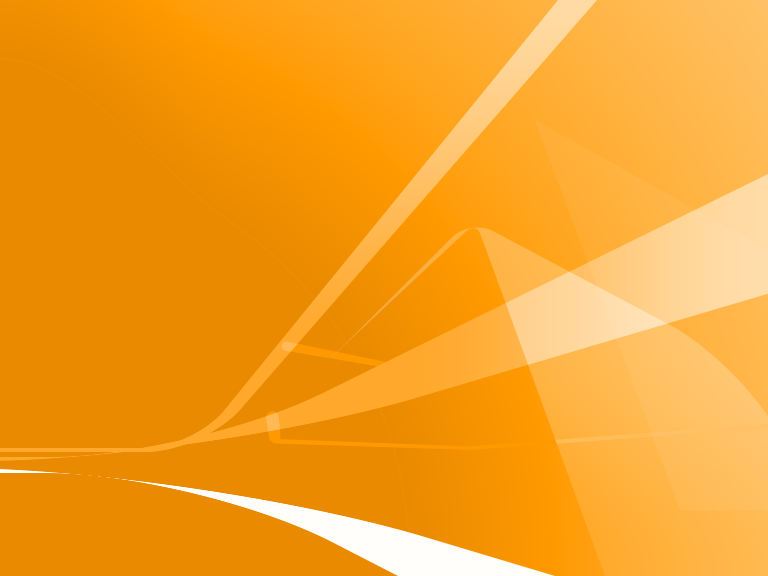
This background is drawn by a Shadertoy shader. Its source:

```glsl
// Orange abstract: three level lines bend and fan out into widening beams,
// over a round glow and a translucent panel with rounded corners.
// Every shape is a signed distance made of half-planes with rounded joins.

const vec3 DARK = vec3(0.912, 0.540, 0.0);
const vec3 ORANGE = vec3(1.0, 0.600, 0.0);
const vec3 BEAM_NEAR = vec3(1.0, 0.660, 0.17);
const vec3 BEAM_FAR = vec3(1.0, 0.860, 0.65);
const vec3 WHITE = vec3(1.0, 0.995, 0.985);

const vec2 GLOW_CENTER = vec2(0.0, 0.028);
const float GLOW_INNER = 0.71;    // end of the dark core
const float GLOW_RIM = 0.965;     // most saturated ring
const float GLOW_OUTER = 1.65;    // palest corner
const float GLOW_PALE = 0.40;
const float PANEL_LOW = 0.10;     // panel opacity at the bottom
const float PANEL_HIGH = 0.24;
const float BEAM_BOOST = 0.14;    // extra opacity where panel meets beam
const float FAINT_PANEL = 0.055;

// Coverage of a shape from its signed distance, smoothed over a pixel
float cover(float d) {
    return clamp(0.5 - d * iResolution.y, 0.0, 1.0);
}

// Signed distance to the line a-b, negative on its left
float side(vec2 p, vec2 a, vec2 b) {
    vec2 d = normalize(b - a);
    return dot(p - a, vec2(d.y, -d.x));
}

// Intersection of two shapes with a corner of radius r
float roundMax(float a, float b, float r) {
    return min(max(a, b), -r) + length(max(vec2(a, b) + r, 0.0));
}

// Edge that runs level to the corner and then climbs, negative above it
float bend(vec2 p, vec2 corner, float slope, float r) {
    float climb = dot(p - corner, normalize(vec2(slope, -1.0)));
    return roundMax(corner.y - p.y, climb, r);
}

// Segment whose half width runs from wa to wb
float strip(vec2 p, vec2 a, vec2 b, float wa, float wb) {
    vec2 d = b - a;
    float t = clamp(dot(p - a, d) / dot(d, d), 0.0, 1.0);
    return length(p - a - d * t) - mix(wa, wb, t);
}

vec3 background(vec2 p) {
    float r = length(p - GLOW_CENTER);
    r -= 0.16 * (1.0 - smoothstep(0.0, 0.4, p.x));
    vec3 col = mix(DARK, ORANGE, clamp((r - GLOW_INNER) / (GLOW_RIM - GLOW_INNER), 0.0, 1.0));
    float pale = clamp((r - GLOW_RIM) / (GLOW_OUTER - GLOW_RIM), 0.0, 1.0);
    col = mix(col, vec3(1.0), GLOW_PALE * pow(pale, 0.8));
    // Hairline around the dark core
    return col + 0.012 * cover(abs(r - GLOW_INNER) - 0.0015);
}

// Rounded panel whose left corner trails off into a tapering line
float panelShape(vec2 p) {
    vec2 tail = vec2(0.5851, 0.3889);
    float outerLeft = side(p, vec2(0.7859, 0.5891), tail);
    float roof = side(p, vec2(1.1597, 0.4375), vec2(0.9896, 0.5278));
    float right = side(p, vec2(1.3333, 0.2847), vec2(1.2934, 0.3628));
    float outer = roundMax(roundMax(roof, right, 0.083), outerLeft, 0.043);
    float innerLeft = side(p, vec2(0.7969, 0.5868), tail);
    float innerRight = side(p, vec2(1.0503, 0.0), vec2(0.8889, 0.4432));
    return max(outer, -roundMax(innerLeft, innerRight, 0.021));
}

float faintPanelShape(vec2 p) {
    vec2 apex = vec2(0.9288, 0.7917);
    vec2 foot = vec2(1.1806, 0.1146);
    float top = side(p, vec2(1.3333, 0.566), apex);
    return max(max(top, side(p, apex, foot)), foot.y - p.y);
}

void mainImage(out vec4 fragColor, in vec2 fragCoord) {
    vec2 p = fragCoord / iResolution.y;
    vec2 flipped = vec2(p.x, -p.y);

    // Beams, each between two bent edges
    float steep = cover(max(-bend(p, vec2(0.336, 0.2222), 1.229, 0.066),
                            bend(p, vec2(0.353, 0.2153), 1.148, 0.075)));
    float wide = cover(max(-bend(p, vec2(0.3347, 0.2066), 0.492, 0.11),
                           bend(p, vec2(0.3524, 0.1997), 0.296, 0.11)));
    float white = cover(max(-bend(flipped, vec2(0.3432, -0.1788), 0.514, 0.12),
                            bend(flipped, vec2(0.3385, -0.1875), 0.300, 0.12)));

    // Thin links between the beams
    float upperLink = cover(strip(p, vec2(0.497, 0.399), vec2(0.668, 0.367), 0.008, 0.005));
    vec2 elbow = vec2(0.816, 0.222);
    float trail = min(strip(p, vec2(0.477, 0.234), elbow, 0.004, 0.003),
                      strip(p, elbow, vec2(1.34, 0.261), 0.003, 0.004));
    float knot = strip(p, vec2(0.473, 0.275), vec2(0.477, 0.242), 0.011, 0.010);
    float lowerLink = cover(min(trail, knot));

    float panel = cover(panelShape(p));

    // Layers from back to front
    vec3 col = background(p);
    col = mix(col, ORANGE, max(upperLink, lowerLink));
    col = mix(col, mix(BEAM_NEAR, BEAM_FAR, smoothstep(0.35, 1.05, p.y)), steep);
    col = mix(col, mix(BEAM_NEAR, BEAM_FAR, smoothstep(0.70, 1.35, p.x)), wide);
    col = mix(col, vec3(1.0), 0.2 * max(upperLink * steep, lowerLink * wide));
    col = mix(col, vec3(1.0), FAINT_PANEL * cover(faintPanelShape(p)));
    float opacity = mix(PANEL_LOW, PANEL_HIGH, smoothstep(0.0, 0.4, p.y)) + BEAM_BOOST * wide;
    col = mix(col, vec3(1.0), opacity * panel);
    col = mix(col, vec3(1.0), 0.2 * lowerLink * panel);
    col = mix(col, WHITE, white);

    fragColor = vec4(col, 1.0);
}
```
